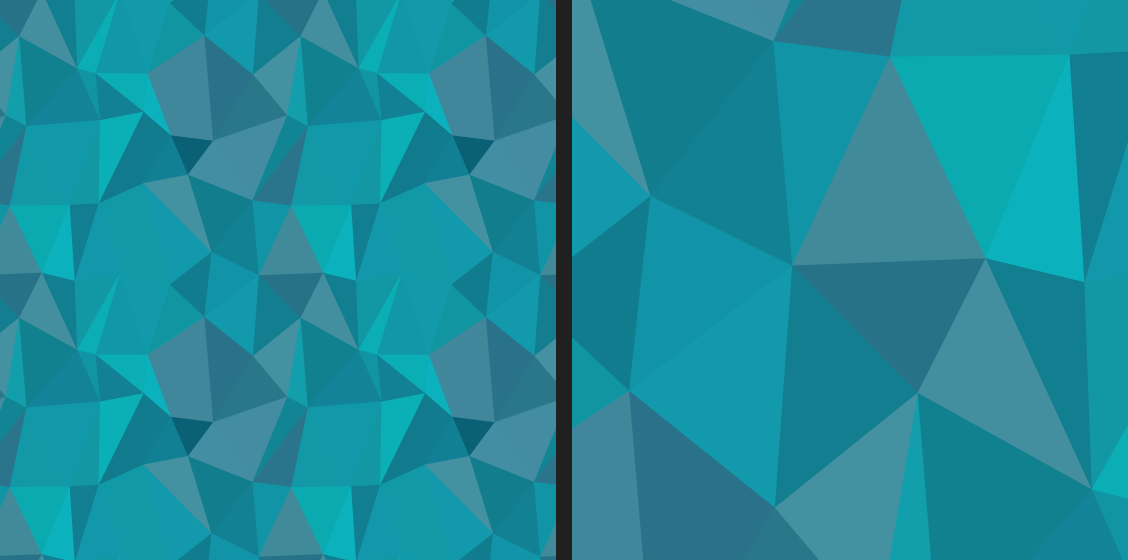
Left: the whole. Right: its middle third, enlarged.
A WebGL 1 fragment shader for this pattern:

```glsl
precision highp float;
// Seamless low-poly mosaic of steep, flat teal facets, tiled about twice each way.

uniform vec2 u_resolution;

const float TILE_SIZE = 0.5026;            // tile side, in canvas heights
const vec2 TILE_ORIGIN = vec2(0.30, 0.90);
const vec2 GRID = vec2(6.0, 4.0);          // mesh columns and rows in a tile
const float JITTER = 0.66;                 // small enough to keep quads simple
const float MERGE_CHANCE = 0.16;           // quads left as a single facet

vec2 hash2(vec2 p) {
  vec3 q = fract(p.xyx * vec3(0.1031, 0.1030, 0.0973));
  q += dot(q, q.yzx + 33.33);
  return fract((q.xx + q.yz) * q.zy);
}

float cross2(vec2 a, vec2 b) {
  return a.x * b.y - a.y * b.x;
}

// Staggered lattice point, displaced by a hash that wraps at the tile border
vec2 meshVertex(vec2 cell) {
  float stagger = 0.5 * mod(cell.y, 2.0) - 0.25;
  vec2 offset = JITTER * (hash2(mod(cell, GRID) + 7.0) - 0.5);
  return (cell + vec2(stagger, 0.0) + offset) / GRID;
}

float signedArea(vec2 a, vec2 b, vec2 c) {
  return 0.5 * cross2(b - a, c - a);
}

// Positive on the inner side of a counterclockwise edge
float edgeDistance(vec2 p, vec2 a, vec2 b) {
  return cross2(normalize(b - a), p - a);
}

float triangleCoverage(vec2 p, vec2 a, vec2 b, vec2 c, float pixel) {
  float d = min(edgeDistance(p, a, b),
                min(edgeDistance(p, b, c), edgeDistance(p, c, a)));
  return clamp(0.5 + d / pixel, 0.0, 1.0);
}

// Palette ordered by share of the area
vec3 palette(float rank) {
  vec3 color = vec3(0.07, 0.60, 0.66);
  color = mix(color, vec3(0.07, 0.50, 0.57), step(0.35, rank));
  color = mix(color, vec3(0.26, 0.55, 0.62), step(0.62, rank));
  color = mix(color, vec3(0.04, 0.68, 0.71), step(0.78, rank));
  color = mix(color, vec3(0.16, 0.45, 0.54), step(0.89, rank));
  return mix(color, vec3(0.04, 0.38, 0.46), step(0.97, rank));
}

// A permutation of the facets spreads the palette evenly over the tile
vec3 facetColor(vec2 cell, float side) {
  vec2 wrapped = mod(cell, GRID);
  float count = 2.0 * GRID.x * GRID.y;
  float id = 2.0 * (wrapped.x + GRID.x * wrapped.y) + side;
  float rank = (mod(6.0 * id * id + 17.0 * id, count) + 0.5) / count;
  vec2 shade = hash2(wrapped + vec2(31.0 + 9.0 * side, 53.0)) - 0.5;
  vec3 tint = vec3(0.0, -0.01, 0.02) * shade.y;
  return palette(rank) * (1.0 + 0.07 * shade.x) + tint;
}

// Split one quad along its better diagonal; rgb is weighted by alpha
vec4 quadFacets(vec2 p, vec2 cell, float pixel) {
  vec2 a = meshVertex(cell);
  vec2 b = meshVertex(cell + vec2(1.0, 0.0));
  vec2 c = meshVertex(cell + vec2(1.0, 1.0));
  vec2 d = meshVertex(cell + vec2(0.0, 1.0));

  // Favour short diagonals that leave no thin or flipped triangle
  float scoreAC = min(signedArea(a, b, c), signedArea(a, c, d)) / distance(a, c);
  float scoreBD = min(signedArea(a, b, d), signedArea(b, c, d)) / distance(b, d);
  float first;
  float second;
  if (scoreAC > scoreBD) {
    first = triangleCoverage(p, a, b, c, pixel);
    second = triangleCoverage(p, a, c, d, pixel);
  } else {
    first = triangleCoverage(p, a, b, d, pixel);
    second = triangleCoverage(p, b, c, d, pixel);
  }

  float chance = hash2(mod(cell, GRID) + 17.0).x;
  float otherSide = step(MERGE_CHANCE, chance);
  return vec4(facetColor(cell, 0.0), 1.0) * first
       + vec4(facetColor(cell, otherSide), 1.0) * second;
}

void main() {
  vec2 uv = gl_FragCoord.xy / u_resolution.y;
  vec2 p = (uv - TILE_ORIGIN) / TILE_SIZE;
  float pixel = 1.0 / (TILE_SIZE * u_resolution.y);

  // Displaced quads reach at most one cell beyond their own
  vec4 sum = vec4(0.0);
  for (int j = -1; j <= 1; j++) {
    for (int i = -1; i <= 1; i++) {
      vec2 cell = floor(p * GRID) + vec2(float(i), float(j));
      sum += quadFacets(p, cell, pixel);
    }
  }
  gl_FragColor = vec4(sum.rgb / max(sum.a, 0.001), 1.0);
}
```
